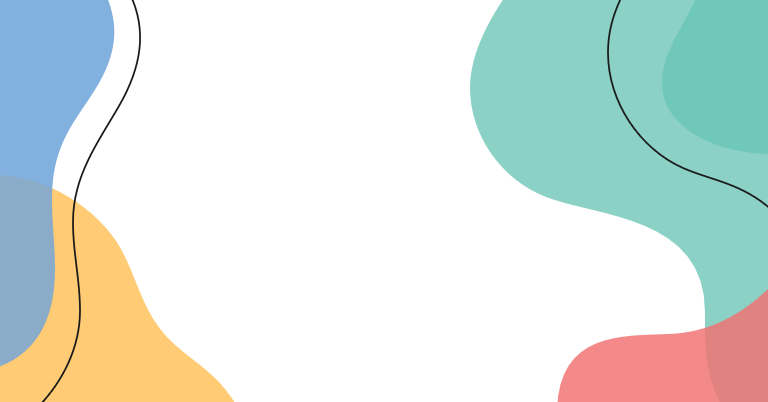
A Shadertoy shader for this background:

```glsl
// Flat organic blobs in the corners of a white field, with two thin wavy lines.
// Every outline is a chain of cubic Bezier arcs; sampling them gives a distance
// and a crossing parity, which together form a signed distance for the fills.

// Start of an outline: distance, side sign, direction of the crossing ray
const vec3 OPEN_LEFT = vec3(1e4, 1.0, 1.0);
const vec3 OPEN_RIGHT = vec3(1e4, 1.0, -1.0);

// Extends an outline by one cubic arc
vec3 arc(vec3 path, vec2 p, vec2 a, vec2 b, vec2 c, vec2 d) {
    vec2 from = a;
    for (int i = 1; i <= 16; i++) {
        float t = float(i) / 16.0, s = 1.0 - t;
        vec2 to = s * s * s * a + 3.0 * s * t * (s * b + t * c) + t * t * t * d;
        vec2 chord = to - from, rel = p - from;
        float along = clamp(dot(rel, chord) / dot(chord, chord), 0.0, 1.0);
        path.x = min(path.x, length(rel - along * chord));
        if ((from.y > p.y) != (to.y > p.y)) {
            float crossing = from.x + chord.x * rel.y / chord.y;
            if ((crossing - p.x) * path.z > 0.0) path.y = -path.y;
        }
        from = to;
    }
    return path;
}

float fill(vec3 path, float pixel) {
    return clamp(0.5 - path.x * path.y / pixel, 0.0, 1.0);
}

float stroke(vec3 path, float pixel) {
    return clamp(0.5 + (0.88 - path.x) / pixel, 0.0, 1.0);
}

void mainImage(out vec4 fragColor, in vec2 fragCoord) {
    // Canvas is 402 units high, y measured down from the top
    float pixel = 402.0 / iResolution.y;
    vec2 p = vec2(fragCoord.x, iResolution.y - fragCoord.y) * pixel;

    // Left side: yellow hill and blue wave
    vec3 path = arc(OPEN_LEFT, p, vec2(-5, 175), vec2(45, 175), vec2(98, 208), vec2(121, 249));
    path = arc(path, p, vec2(121, 249), vec2(138, 280), vec2(143, 315), vec2(172, 342));
    path = arc(path, p, vec2(172, 342), vec2(194, 363), vec2(218, 373), vec2(238, 408));
    float yellow = fill(path, pixel);

    path = arc(OPEN_LEFT, p, vec2(104, -10), vec2(118, 20), vec2(119, 48), vec2(99, 83));
    path = arc(path, p, vec2(99, 83), vec2(79, 118), vec2(52, 140), vec2(52, 198));
    path = arc(path, p, vec2(52, 198), vec2(52, 225), vec2(55, 243), vec2(55, 270));
    path = arc(path, p, vec2(55, 270), vec2(55, 322), vec2(34, 357), vec2(-8, 369));
    float blue = fill(path, pixel);

    // Right side: green wave, its darker corner and the red mound
    path = arc(OPEN_RIGHT, p, vec2(507, -6), vec2(483, 28), vec2(470, 60), vec2(470, 88));
    path = arc(path, p, vec2(470, 88), vec2(470, 134), vec2(500, 179), vec2(546, 197));
    path = arc(path, p, vec2(546, 197), vec2(598, 217), vec2(705, 216), vec2(705, 312));
    path = arc(path, p, vec2(705, 312), vec2(705, 350), vec2(705, 376), vec2(723, 408));
    float green = fill(path, pixel);

    path = arc(OPEN_RIGHT, p, vec2(698, -6), vec2(682, 30), vec2(662, 52), vec2(662, 83));
    path = arc(path, p, vec2(662, 83), vec2(662, 130), vec2(720, 155), vec2(775, 154));
    float teal = fill(path, pixel);

    path = arc(OPEN_RIGHT, p, vec2(557, 410), vec2(559, 332), vec2(622, 336), vec2(668, 334));
    path = arc(path, p, vec2(668, 334), vec2(707, 333), vec2(742, 316), vec2(774, 283));
    float red = fill(path, pixel);

    // Thin lines
    path = arc(OPEN_LEFT, p, vec2(130, -6), vec2(147, 30), vec2(142, 66), vec2(119, 106));
    path = arc(path, p, vec2(119, 106), vec2(97, 144), vec2(73, 176), vec2(73, 222));
    path = arc(path, p, vec2(73, 222), vec2(73, 253), vec2(80, 280), vec2(80, 311));
    path = arc(path, p, vec2(80, 311), vec2(80, 347), vec2(63, 381), vec2(39, 406));
    path = arc(path, p, vec2(623, -6), vec2(612, 16), vec2(608, 34), vec2(608, 53));
    path = arc(path, p, vec2(608, 53), vec2(608, 102), vec2(640, 149), vec2(683, 168));
    path = arc(path, p, vec2(683, 168), vec2(713, 181), vec2(742, 183), vec2(773, 211));
    float line = stroke(path, pixel);

    // Layers, with blended tints where shapes overlap
    vec3 color = mix(vec3(1), vec3(1.0, 0.796, 0.455), yellow);
    color = mix(color, mix(vec3(0.51, 0.695, 0.88), vec3(0.54, 0.675, 0.785), yellow), blue);
    color = mix(color, vec3(0.545, 0.82, 0.773), green);
    color = mix(color, vec3(0.44, 0.785, 0.73), teal);
    color = mix(color, mix(vec3(0.957, 0.537, 0.537), vec3(0.88, 0.51, 0.5), green), red);
    color = mix(color, vec3(0.1), line);
    fragColor = vec4(color, 1.0);
}
```
